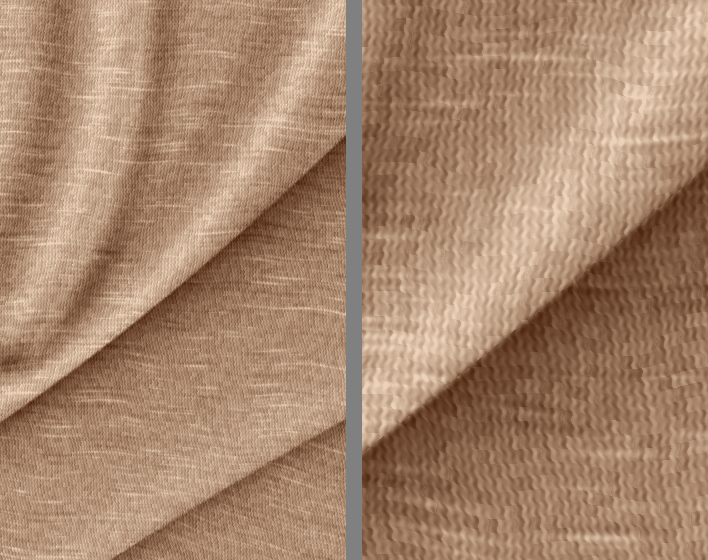
Left, the full canvas; right, a detail of the centre.
Give the GLSL for this texture, as a WebGL 1 fragment shader.

```glsl
precision highp float;
uniform vec2 u_resolution;

#define WALES 185.0
#define COURSES 125.0
#define FOLD_CONTRAST 1.65
#define KNIT_CONTRAST 0.19
#define GRAIN 0.24
#define SLUB_LIGHT 0.42
#define STREAK_DEPTH 0.18
#define EDGE_SOFTNESS 0.0035
#define SHADE_DARK vec3(0.42, 0.27, 0.18)
#define SHADE_MID vec3(0.645, 0.51, 0.408)
#define SHADE_LIGHT vec3(0.83, 0.72, 0.62)

const float TAU = 6.28318;

float hash(vec2 p) {
  return fract(sin(dot(p, vec2(127.1, 311.7))) * 4375.85);
}

float bell(float x, float width) {
  x /= width;
  return exp(-x * x);
}

// Thick yarn: one soft horizontal streak in some cells of a staggered grid
float slubs(vec2 p, vec2 cell, float share, float seed) {
  float sum = 0.0;
  vec2 g = p / cell;
  for (int j = -1; j <= 1; j++) {
    float row = floor(g.y) + float(j);
    float x = g.x + 9.0 * hash(vec2(row, seed));
    for (int i = -1; i <= 1; i++) {
      vec2 id = vec2(floor(x) + float(i), row + seed);
      float pick = hash(id);
      float halfLength = mix(0.15, 0.55, hash(id + 3.7));
      vec2 centre = vec2(id.x, row) + 0.25 + 0.5 * vec2(hash(id + 8.1), hash(id + 5.3));
      float streak = bell(x - centre.x, halfLength) * bell(g.y - centre.y, 0.26);
      sum += streak * step(pick, share) * (0.3 + 0.7 * hash(id + 1.9));
    }
  }
  return sum;
}

// Wavering ribs, broken into short slanted loops
float knit(vec2 p) {
  float course = p.y * COURSES + 0.5 * sin(p.x * 61.0);
  float waver = 0.3 * sin(p.y * 41.0 + p.x * 23.0) + 0.22 * sin(p.y * 97.0 - p.x * 57.0);
  float wale = p.x * WALES + waver + 0.12 * sin(TAU * course);
  float breaks = 0.7 + 0.3 * sin(TAU * (course + 0.37 * wale));
  vec2 loopId = floor(vec2(wale, course));
  float strength = 0.7 + 0.6 * hash(loopId + 4.3);
  return KNIT_CONTRAST * sin(TAU * wale) * breaks * strength + GRAIN * (hash(loopId) - 0.5);
}

// Hanging folds and the rolled crest above the main edge
float upperTone(vec2 p, float rise) {
  float drop = 1.0 - p.y;
  float u = p.x - 0.195 + 0.5 * drop * drop;
  float slope = 0.36 + 2.7 * p.x;
  float crest = (p.y - 0.29 - 0.36 * p.x - 1.35 * p.x * p.x) / sqrt(1.0 + slope * slope);
  float folds = 0.22 * bell(u, 0.033) - 0.20 * bell(u + 0.09, 0.04) + 0.12 * bell(u + 0.17, 0.04)
              + 0.12 * bell(u - 0.06, 0.018) - 0.20 * bell(u - 0.1, 0.03);
  float tone = 0.59 + folds * smoothstep(0.0, 0.07, crest);
  tone += 0.24 * bell(crest, 0.027) - 0.12 * bell(crest - 0.085, 0.04);
  tone -= 0.10 * bell(crest + 0.08, 0.035);
  tone -= 0.13 * exp(-rise / 0.012);
  float pocket = bell(p.x, 0.08) * bell(p.y - 0.355, 0.03);
  return tone - 0.38 * pocket * smoothstep(0.0, 0.025, crest);
}

// Flat cloth in the cast shadow of the main fold
float middleTone(vec2 p, float depth, float lowRise) {
  float reach = mix(0.035, 0.085, p.x / 0.6);
  float tone = 0.585 - 0.47 * exp(-max(depth, 0.0) / reach);
  return tone + 0.10 * bell(lowRise - 0.04, 0.05) - 0.10 * exp(-max(lowRise, 0.0) / 0.01);
}

vec3 clothColor(float tone) {
  vec3 low = mix(SHADE_DARK, SHADE_MID, tone * 2.0);
  vec3 high = mix(SHADE_MID, SHADE_LIGHT, tone * 2.0 - 1.0);
  return tone < 0.5 ? low : high;
}

void main() {
  vec2 p = gl_FragCoord.xy / u_resolution.y;

  // Signed heights over the two overlapping edges
  float rise = 0.8 * (p.y - 0.245 - 0.69 * p.x - 0.23 * p.x * p.x);
  float lowRise = 0.83 * (p.y + 0.13 - 0.68 * p.x + 0.1 * p.x * p.x);
  float isUpper = smoothstep(-EDGE_SOFTNESS, EDGE_SOFTNESS, rise);
  float isMiddle = smoothstep(-EDGE_SOFTNESS, EDGE_SOFTNESS, lowRise);

  // Broad light and shadow
  float bottom = 0.57 - 0.32 * exp(-max(-lowRise, 0.0) / 0.035);
  float tone = mix(bottom, middleTone(p, -rise, lowRise), isMiddle);
  tone = mix(tone, upperTone(p, max(rise, 0.0)), isUpper);
  tone = 0.59 + FOLD_CONTRAST * (tone - 0.57);

  // Yarn direction changes from layer to layer
  float tilt = mix(mix(0.32, 0.07, step(0.0, lowRise)), 0.03, step(0.0, rise));
  float lean = mix(0.16, -0.08, step(0.0, rise));
  vec2 yarn = vec2(p.x + lean * p.y, p.y + tilt * p.x);
  yarn.y += 0.004 * sin(p.x * 17.0 + p.y * 5.0) + 0.002 * sin(p.x * 39.0 - p.y * 11.0);

  float light = slubs(yarn, vec2(0.085, 0.009), 0.26, 2.0);
  light += 0.6 * slubs(yarn, vec2(0.045, 0.006), 0.22, 31.0);
  float dark = slubs(yarn, vec2(0.13, 0.012), 0.5, 57.0);
  float lit = smoothstep(-0.1, 0.5, tone);
  tone += knit(yarn) * (0.6 + 0.4 * lit);
  tone += SLUB_LIGHT * light * mix(0.3, 1.0, lit) - STREAK_DEPTH * (dark - 0.12);

  gl_FragColor = vec4(clothColor(clamp(tone, -0.25, 1.25)), 1.0);
}
```
